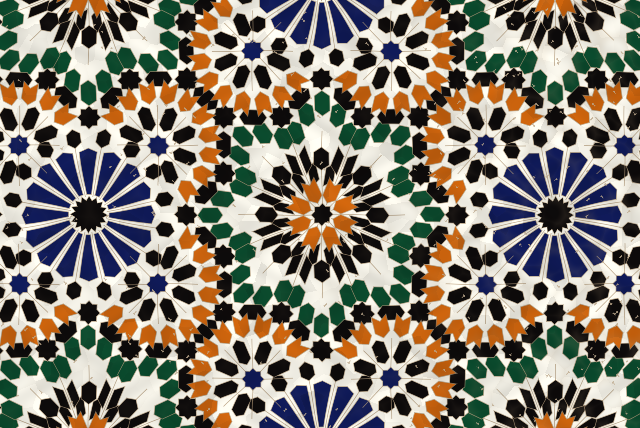
Reproduce this pattern procedurally as a WebGL 1 fragment shader.

```glsl
precision highp float;
uniform vec2 u_resolution;

const vec3 WHITE = vec3(0.96, 0.95, 0.91);
const vec3 BLACK = vec3(0.05, 0.04, 0.04);
const vec3 GREEN = vec3(0.04, 0.28, 0.17);
const vec3 ORANGE = vec3(0.78, 0.38, 0.05);
const vec3 BLUE = vec3(0.06, 0.10, 0.34);
const vec3 GROUT = vec3(0.66, 0.57, 0.45);
const float SPACING = 279.0; // the canvas is 512 units high

vec2 hash2(vec2 p) {
  return fract(sin(vec2(dot(p, vec2(127.1, 311.7)), dot(p, vec2(269.5, 183.3)))) * 4375.85);
}

// Nearest feature point: distance, then a random value of its cell
vec2 cellular(vec2 p) {
  vec2 best = vec2(9.0, 0.0);
  for (int j = -1; j <= 1; j++)
    for (int i = -1; i <= 1; i++) {
      vec2 cell = floor(p) + vec2(float(i), float(j));
      vec2 h = hash2(cell);
      float d = length(cell + h - p);
      if (d < best.x) best = vec2(d, hash2(cell + 31.0).x);
    }
  return best;
}

// Position relative to the nearest centre of a diagonal lattice
vec2 lattice(vec2 p) {
  vec2 q = vec2(p.x + p.y, p.x - p.y) / (2.0 * SPACING);
  q -= floor(q + 0.5);
  return vec2(q.x + q.y, q.x - q.y) * SPACING;
}

vec2 foldOctant(vec2 p) {
  p = abs(p);
  return p.y > p.x ? p.yx : p;
}

// Fold the plane into one of n sectors, centred on the x axis
vec2 fan(vec2 p, float n, float turn) {
  float k = 6.2831853 / n;
  float a = mod(atan(p.y, p.x + 1e-4) + (0.5 - turn) * k, k) - 0.5 * k;
  return length(p) * vec2(cos(a), sin(a));
}

vec2 along(vec2 p, vec2 dir) {
  dir = normalize(dir);
  return vec2(dot(p, dir), dir.x * p.y - dir.y * p.x);
}

float hexTile(vec2 p, float len, float wid) {
  p = abs(p);
  return max(p.y - wid, (p.x + 0.7 * p.y - len) * 0.82);
}

float chevron(vec2 p, float len, float wid) {
  p.y = abs(p.y);
  return max(p.y - wid, max(0.8 * p.y - p.x - len, p.x - 0.8 * p.y - len + 0.5 * wid) * 0.78);
}

float lozenge(vec2 p, float len, float wid) {
  return max(abs(p.y) - wid, (abs(p.x + 0.8 * p.y) - len) * 0.78);
}

float star8(vec2 p, float r) {
  vec2 a = abs(p);
  return min(max(a.x, a.y), (a.x + a.y) * 0.7071) - r;
}

float cover(float d) {
  float aa = 256.0 / u_resolution.y;
  return 1.0 - smoothstep(-aa, aa, d);
}

// A glazed tile with a thin joint around it
void lay(inout vec3 col, float d, vec3 glaze) {
  col = mix(col, GROUT, 0.75 * cover(d - 0.9));
  col = mix(col, glaze, cover(d));
}

void joint(inout vec3 col, float y, float r, float near, float far) {
  float d = max(abs(y) - 0.5, max(near - r, r - far));
  col = mix(col, GROUT, 0.7 * cover(d));
}

// Orange star inside black lozenges and a scalloped green border
void greenMotif(inout vec3 col, vec2 p) {
  vec2 f = foldOctant(p);
  joint(col, fan(p, 16.0, 0.0).y, length(p), 12.0, 100.0);
  for (int i = 0; i < 6; i++) {
    float a = radians(9.0 * float(i));
    vec2 dir = vec2(cos(a), sin(a));
    lay(col, hexTile(along(f - dir * (116.0 + 17.0 * cos(8.0 * a)), dir), 14.5, 8.6), GREEN);
  }
  lay(col, lozenge(fan(p, 16.0, 0.5) - vec2(49.0, 0.0), 11.0, 5.0), BLACK);
  vec2 s = fan(p, 8.0, 0.0);
  s.y = abs(s.y);
  lay(col, lozenge(along(s - vec2(65.0, 19.0), vec2(0.92, 0.38)), 12.0, 4.8), BLACK);
  lay(col, hexTile(s - vec2(67.0, 0.0), 13.5, 8.8), BLACK);
  lay(col, chevron(fan(p, 8.0, 0.5) - vec2(28.0, 0.0), 13.0, 8.0), ORANGE);
  lay(col, star8(p, 9.0), BLACK);
  // Black stars and links of the frame
  lay(col, star8(f - vec2(118.0, 49.0), 10.0), BLACK);
  lay(col, star8(f - vec2(117.0), 10.0), BLACK);
  lay(col, hexTile((f - vec2(117.0, 83.0)).yx, 16.0, 8.5), BLACK);
  lay(col, hexTile(along(f - vec2(139.5), vec2(1.0)), 18.0, 10.0), BLACK);
}

// Blue sixteen-petal rosette with four small orange-edged ones
void blueMotif(inout vec3 col, vec2 p) {
  vec2 f = foldOctant(p);
  vec2 s = fan(p, 16.0, 0.0);
  joint(col, fan(p, 16.0, 0.5).y, length(p), 22.0, 84.0);
  float petal = max(abs(s.y) - 0.16 * s.x + 1.6, s.x + 0.45 * abs(s.y) - 80.0);
  lay(col, max(petal, 25.0 - s.x), BLUE);
  lay(col, (s.x + 1.7 * abs(s.y) - 22.0) * 0.6, BLACK);
  lay(col, hexTile(fan(p, 16.0, 0.5) - vec2(93.0, 0.0), 11.0, 8.0), BLACK);
  lay(col, star8(f - vec2(117.0, 0.0), 9.5), BLACK);
  lay(col, hexTile(along(f - vec2(140.0, 27.0), vec2(1.0)), 16.0, 9.0), BLACK);
  vec2 q = along(f - vec2(83.0), vec2(1.0));
  float r = length(q);
  joint(col, fan(q, 8.0, 0.0).y, r, 12.0, 48.0);
  lay(col, max(hexTile(fan(q, 8.0, 0.5) - vec2(34.0, 0.0), 15.0, 7.5), -0.7 * r - q.x), BLACK);
  lay(col, max(chevron(fan(q, 16.0, 0.5) - vec2(62.0, 0.0), 12.0, 8.5), -0.38 * r - q.x), ORANGE);
  lay(col, star8(q, 9.0), BLUE);
}

void main() {
  vec2 p = gl_FragCoord.xy / u_resolution.y * 512.0;
  // Hand-laid wobble
  vec2 q = p - vec2(385.0, 255.0) + 0.7 * sin(p.yx * 0.06 + 2.0 * sin(p * 0.023));
  vec3 col = WHITE;
  greenMotif(col, lattice(q));
  blueMotif(col, lattice(q - vec2(SPACING, 0.0)));

  // Uneven glaze, dust and chips, heavier to the right
  float age = smoothstep(400.0, 720.0, p.x);
  vec2 patch = cellular(p / 21.0);
  col *= 0.93 + 0.11 * patch.y + 0.03 * sin(p.x * 0.11 + 3.0 * sin(p.y * 0.07));
  col = mix(col, GROUT, (0.04 + 0.1 * age) * smoothstep(0.3, 0.9, patch.x));
  vec2 chip = cellular(p / 8.0 + 0.12 * sin(p.yx * 1.3));
  float chipped = step(0.965 - 0.04 * age, chip.y) * (1.0 - smoothstep(0.12, 0.24, chip.x));
  col = mix(col, vec3(0.74, 0.66, 0.55), 0.8 * chipped);
  gl_FragColor = vec4(col, 1.0);
}
```
